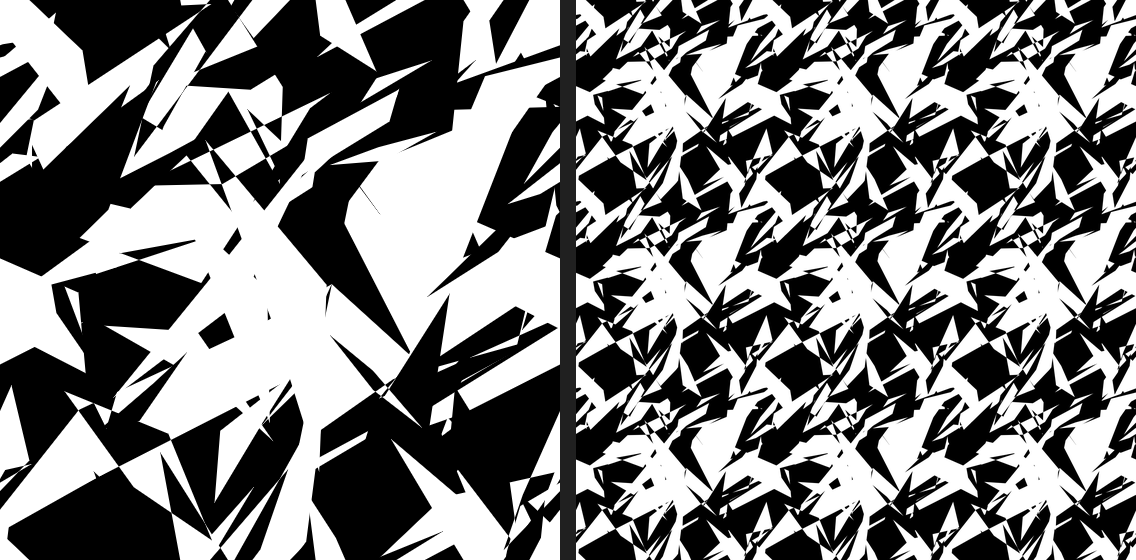
Left: one tile. Right: repeated 3 by 3.
Reproduce this pattern procedurally as a WebGL 2 fragment shader.

```glsl
#version 300 es
precision highp float;
// Jagged black and white shards, painted over one another on a wrapping tile.
// Each shard is a four-point sliver (kite, dart or bow) with hashed shape and
// direction; long ones go down first, small ones last, and a few invert.

uniform vec2 u_resolution;
out vec4 fragColor;

#define SHARD_COUNT 64
#define INVERT_EVERY 9
#define LONGEST 0.46        // half length of the first shard, below 0.5 to wrap
#define SHORTEST 0.12       // half length of the last shard
#define SLIMMEST 0.12       // half width relative to half length
#define WIDEST 0.45
#define WHITE_GAIN 1.2      // extra width of white shards, sets the balance
#define RISING_SHARE 0.68   // share of shards that rise to the right
#define SCATTER 0.3

const vec3 BLACK = vec3(0.0);
const vec3 WHITE = vec3(1.0);

// Three random values in 0..1 from a shard index and a channel
vec3 hash3(int index, int channel) {
    uvec3 v = uvec3(index, channel, index + 17 * channel) * 1664525u + 1013904223u;
    for (int i = 0; i < 2; i++) {
        v.x += v.y * v.z;
        v.y += v.z * v.x;
        v.z += v.x * v.y;
        v ^= v >> 16u;
    }
    return vec3(v >> 8u) / exp2(24.0);
}

// Signed distance to a four-point polygon, negative inside (even-odd rule)
float quadDistance(vec2 p, vec2 corner[4]) {
    float nearest = 1e3;
    float side = 1.0;
    for (int i = 0; i < 4; i++) {
        vec2 a = corner[i];
        vec2 b = corner[(i + 1) % 4];
        vec2 edge = b - a;
        vec2 toP = p - a;
        vec2 gap = toP - edge * clamp(dot(toP, edge) / dot(edge, edge), 0.0, 1.0);
        nearest = min(nearest, dot(gap, gap));
        bvec3 crossing = bvec3(p.y >= a.y, p.y < b.y, edge.x * toP.y > edge.y * toP.x);
        if (all(crossing) || all(not(crossing))) side = -side;
    }
    return side * sqrt(nearest);
}

// Signed distance to one shard, repeated across the tile borders
float shardDistance(vec2 uv, int index, float widthGain) {
    vec3 place = hash3(index, 1);
    vec3 turn = hash3(index, 2);
    vec3 shape = hash3(index, 3);

    // Evenly spread centre with jitter, wrapped offset from it
    vec2 center = float(index) * vec2(0.7549, 0.5698) + SCATTER * (place.xy - 0.5);
    vec2 offset = fract(uv - center + 0.5) - 0.5;

    // Two families of directions, pointing either way
    float angle = turn.x < RISING_SHARE ? mix(0.25, 1.2, turn.y) : mix(-1.3, -0.55, turn.y);
    vec2 along = vec2(cos(angle), sin(angle)) * (turn.z < 0.5 ? -1.0 : 1.0);
    vec2 p = vec2(dot(offset, along), dot(offset, vec2(-along.y, along.x)));

    // Tip, wide side, tail, and a second side that may cave inward
    float age = float(index) / float(SHARD_COUNT - 1);
    float reach = mix(LONGEST, SHORTEST, age) * mix(0.7, 1.0, place.z);
    float width = reach * mix(SLIMMEST, WIDEST, shape.x) * widthGain;
    float bend = mix(-0.3, 0.9, shape.y);
    vec2 kink = reach * mix(vec2(-0.6, 0.6), vec2(0.6, -0.4), shape.z);
    vec2 corner[4] = vec2[4](
        vec2(reach, 0.0), vec2(kink.x, width),
        vec2(-reach, 0.0), vec2(kink.y, -width * bend));
    return quadDistance(p, corner);
}

void main() {
    vec2 uv = gl_FragCoord.xy / u_resolution;
    float pixel = 1.0 / min(u_resolution.x, u_resolution.y);

    // Paint the shards in order, alternating black and white
    float ink = 0.0;
    for (int i = 0; i < SHARD_COUNT; i++) {
        float tone = float(i % 2);
        float d = shardDistance(uv, i, mix(1.0, WHITE_GAIN, tone));
        float cover = clamp(0.5 - d / pixel, 0.0, 1.0);
        if (i % INVERT_EVERY == INVERT_EVERY - 1) tone = 1.0 - ink;
        ink = mix(ink, tone, cover);
    }
    fragColor = vec4(mix(BLACK, WHITE, ink), 1.0);
}
```
